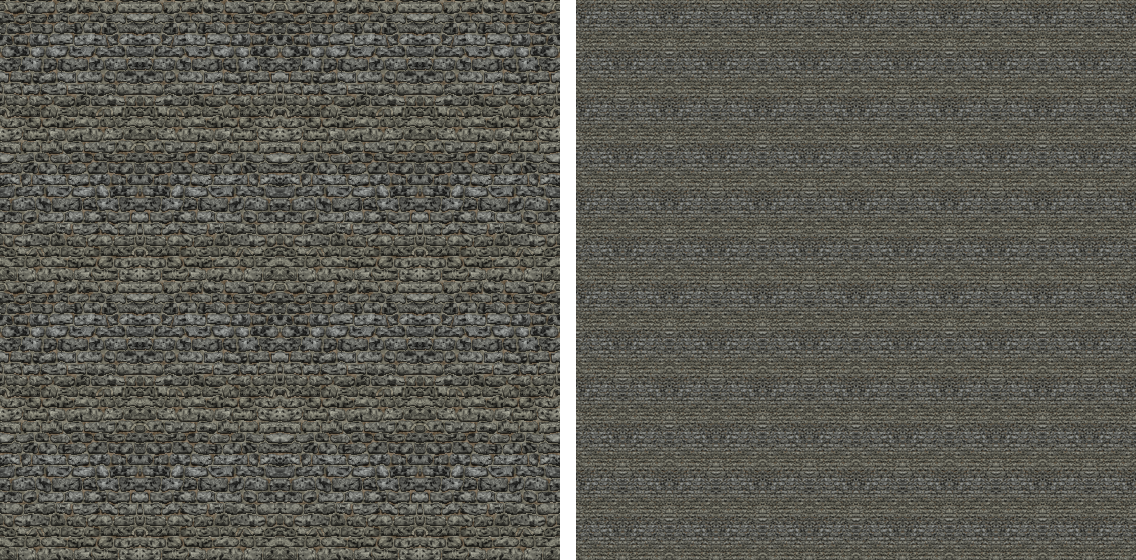
Left, the tile; right, the same tile 3 across and 3 down.
This texture is drawn by a Shadertoy shader. Its source:

```glsl
float hash(vec2 p) {
    vec3 q = fract(p.xyx * vec3(0.1031, 0.1030, 0.0973));
    q += dot(q, q.yzx + 33.33);
    return fract((q.x + q.y) * q.z);
}

// Value noise that wraps vertically after a whole number of cells
float noise(vec2 p, float period) {
    vec2 cell = floor(p), f = fract(p);
    f = f * f * (3.0 - 2.0 * f);
    float y0 = mod(cell.y, period), y1 = mod(cell.y + 1.0, period);
    float low = mix(hash(vec2(cell.x, y0)), hash(vec2(cell.x + 1.0, y0)), f.x);
    float high = mix(hash(vec2(cell.x, y1)), hash(vec2(cell.x + 1.0, y1)), f.x);
    return mix(low, high, f.y);
}

float joint(float i, float seed, float jitter) {
    return i + jitter * (hash(vec2(mod(i, 12.0) + 3.0, seed)) - 0.5);
}

// Index, start and end of the uneven interval holding s
vec3 span(float s, float seed, float jitter) {
    float i = floor(s);
    if (s < joint(i, seed, jitter)) i -= 1.0;
    else if (s > joint(i + 1.0, seed, jitter)) i += 1.0;
    return vec3(i, joint(i, seed, jitter), joint(i + 1.0, seed, jitter));
}

float roundedBox(vec2 p, vec2 halfSize, float radius) {
    vec2 q = abs(p) - halfSize + radius;
    return length(max(q, 0.0)) + min(max(q.x, q.y), 0.0) - radius;
}

// Curved band of mortar standing on a course
float arch(vec2 p) {
    float ring = abs(length(p * vec2(0.9, 1.0)) - 0.62) - 0.08;
    return max(ring, -p.y);
}

void mainImage(out vec4 fragColor, in vec2 fragCoord) {
    vec2 uv = fragCoord / iResolution.xy;
    float aa = 48.0 / iResolution.y;

    // Four mirrored panels across, 48 courses up; the unit is one course
    vec2 p = vec2(12.0 * abs(mod(uv.x * 4.0 + 1.0, 2.0) - 1.0), uv.y * 48.0);
    vec2 warp = vec2(noise(p * 1.5, 36.0), noise(p * 1.5 + vec2(40.0, 0.0), 36.0));
    vec2 fray = vec2(noise(p * 4.0, 96.0), noise(p * 4.0 + vec2(70.0, 0.0), 96.0));
    p += 0.22 * (warp - 0.5) + 0.12 * (fray - 0.5);

    // Panels alternate their mirroring every twelve courses
    vec3 course = span(p.y, 5.0, 0.24);
    float panel = floor(course.x / 12.0);
    float row = course.x - 12.0 * panel;
    if (mod(panel, 2.0) < 0.5) p.x = 12.0 - p.x;
    p.y -= 12.0 * panel;

    // Stones of uneven length
    float along = p.x * 0.5 + hash(vec2(row, 17.0));
    vec3 stone = span(along, row + 21.0, 0.65);
    vec2 size = vec2(2.0 * (stone.z - stone.y), course.z - course.y);
    vec2 q = vec2(2.0 * (along - stone.y), p.y + 12.0 * panel - course.y) - 0.5 * size;
    vec2 halfSize = 0.5 * size - vec2(0.07, 0.085);
    float radius = 0.18 + 0.14 * hash(vec2(stone.x, row + 50.0));
    float d = roundedBox(q, halfSize, radius);
    float drop = roundedBox(q + vec2(-0.02, 0.1), halfSize, radius);

    // Layered grain
    float coarse = noise(p * vec2(1.3, 2.2) + 9.0, 512.0) - 0.5;
    float medium = noise(p * vec2(4.0, 5.5) + 31.0, 512.0) - 0.5;
    float fine = noise(p * 10.0 + 57.0, 512.0) - 0.5;
    float grain = 0.14 * coarse + 0.30 * medium + 0.26 * fine;

    // Stone face, lit from above, with darker rims and pits
    float greyness = 0.5 + 0.5 * cos((row - 7.0) * 0.5236);
    float shade = hash(vec2(stone.x + 2.0, row + 80.0));
    vec3 tint = mix(vec3(1.01, 1.0, 0.88), vec3(0.98, 1.0, 0.98), 0.7 * greyness + 0.3 * shade);
    float tone = 0.40 + 0.10 * (shade - 0.5) + grain + 0.06 * q.y / halfSize.y;
    tone *= mix(0.70, 1.0, smoothstep(0.0, 0.16, -d));
    tone *= 1.0 - 0.45 * smoothstep(0.2, 0.36, -medium);
    vec3 face = tint * max(tone, 0.07);

    // Mortar with rusty patches and the shadow cast by each stone
    vec3 mortar = mix(vec3(0.48, 0.47, 0.41), vec3(0.42, 0.36, 0.28), smoothstep(0.0, 0.3, coarse));
    mortar = max(mortar + 0.6 * grain, 0.08);
    vec3 joints = mortar * mix(0.28, 1.0, smoothstep(-0.06, 0.1, drop));
    vec3 color = mix(face, joints, smoothstep(-aa * 0.5, aa * 0.5, d));

    // Arches on two courses of each panel
    float bow = 1.0;
    float rise = q.y + 0.5 * size.y - 0.12;
    if (row == 2.0 || row == 11.0) bow = arch(vec2(p.x, rise));
    if (row == 2.0) bow = min(bow, arch(vec2(p.x - 9.0, rise)));
    color *= mix(0.65, 1.0, smoothstep(0.0, 0.14, bow));
    color = mix(color, mortar * 1.08, 1.0 - smoothstep(-aa * 0.5, aa * 0.5, bow));

    fragColor = vec4(clamp(color, 0.0, 1.0), 1.0);
}
```
